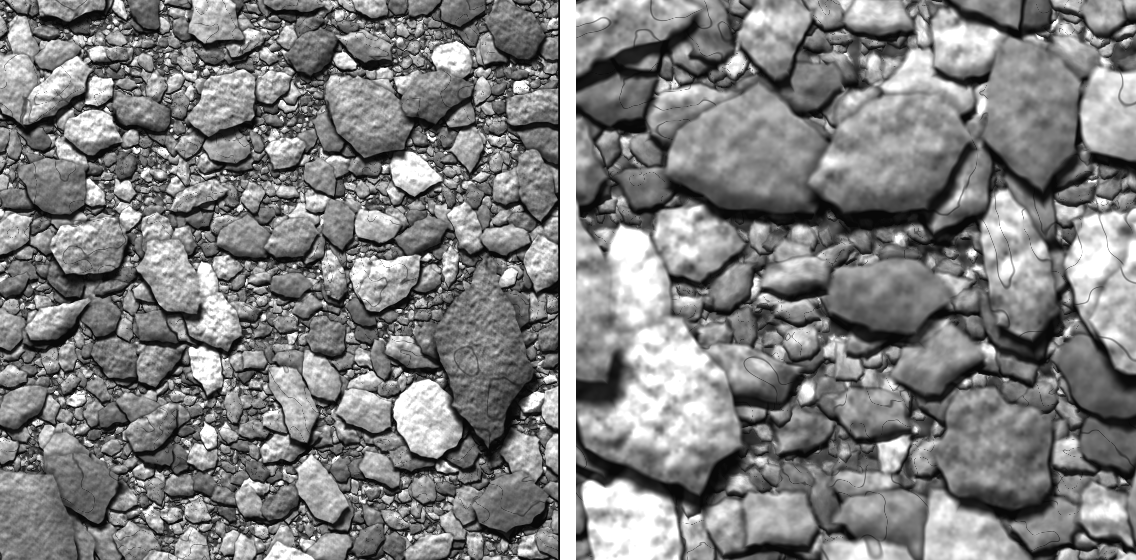
Left, the full canvas; right, a detail of the centre.
This texture is drawn by a three.js fragment shader. Its source:

```glsl
// Grey rubble seen from above: faceted stones of many sizes under a high light.
// Grids of ever larger stones are painted over each other, each stone being a
// random convex polygon with bevelled sides, a cast shadow and a rough surface.
varying vec2 vUv;

vec4 hash4(vec2 p) {
  vec4 h = fract(p.xyxy * vec4(0.1031, 0.1030, 0.0973, 0.1099));
  h += dot(h, h.wzxy + 33.33);
  return fract((h.xxyz + h.yzzw) * h.zywx);
}

float noise(vec2 p) {
  vec2 i = floor(p), f = fract(p);
  f = f * f * (3.0 - 2.0 * f);
  float low = mix(hash4(i).x, hash4(i + vec2(1.0, 0.0)).x, f.x);
  float high = mix(hash4(i + vec2(0.0, 1.0)).x, hash4(i + 1.0).x, f.x);
  return mix(low, high, f.y);
}

float fbm(vec2 p) {
  float sum = 0.0, gain = 0.55;
  for (int i = 0; i < 3; i++) {
    sum += gain * noise(p);
    p = mat2(1.6, 1.2, -1.2, 1.6) * p + 5.3;
    gain *= 0.5;
  }
  return sum;
}

// Paints one stone and its shadow; p is the offset from its centre.
void paintRock(inout float tone, vec2 p, float size, vec2 id, float albedo, float relief) {
  vec4 rnd = hash4(id + 3.7);
  float angle = -0.5 + (rnd.x - 0.5) * 2.6;
  float c = cos(angle), s = sin(angle);
  mat2 turn = mat2(c, -s, s, c);
  vec2 stretch = size * vec2(1.2, mix(0.6, 1.0, rnd.y));
  vec2 q = turn * p / stretch;
  if (dot(q, q) > 3.0) return;
  vec2 towardLight = turn * vec2(-0.04, 0.2) * size / stretch;

  // Flat cap blended with seven sloping sides
  vec2 tilt = (rnd.zw - 0.5) * 0.5;
  float weight = exp(-14.0 * (0.2 + dot(tilt, q)));
  vec2 slope = tilt * weight;
  float edge = -9.0, shadowEdge = -9.0;
  for (int k = 0; k < 7; k++) {
    vec4 side = hash4(id * 1.7 + float(k) * 13.1);
    float a = (float(k) + 0.7 * side.x) * 6.2832 / 7.0;
    vec2 dir = vec2(cos(a), sin(a));
    float reach = mix(0.65, 1.0, side.y);
    float d = dot(q, dir) - reach;
    edge = max(edge, d);
    shadowEdge = max(shadowEdge, dot(q + towardLight, dir) - reach);
    float steep = mix(0.3, 1.1, side.z);
    float w = exp(14.0 * steep * min(d, 0.0));
    slope -= w * steep * dir;
    weight += w;
  }

  // Cast shadow and contact darkening on whatever lies below
  tone *= 1.0 - 0.86 * (1.0 - smoothstep(-0.06, 0.08, shadowEdge));
  tone *= mix(0.6, 1.0, smoothstep(0.0, 0.15, edge));
  if (edge * stretch.y > 0.002) return;

  // Lit surface with blotches, grain and an occasional crack
  vec2 grad = (slope / weight * size / stretch) * turn;
  vec3 normal = normalize(vec3(-grad, 1.0));
  float light = max(dot(normal, normalize(vec3(-0.25, 0.6, 0.8))), 0.0);
  float blotch = fbm(q * 3.0 + rnd.xy * 40.0);
  float crackLine = abs(noise(q * 2.2 + rnd.zw * 50.0) - 0.5);
  float crack = step(0.65, rnd.w) * (1.0 - smoothstep(0.0, 0.03, crackLine));
  float surface = albedo * (0.28 + 0.95 * light) * (0.78 + 0.45 * blotch);
  surface *= (1.0 + mix(0.6, 1.4, rnd.z) * relief) * (1.0 - 0.4 * crack);
  tone = mix(tone, surface, 1.0 - smoothstep(-0.0015, 0.0015, edge * stretch.y));
}

void main() {
  vec2 grain = vUv * 95.0;
  float relief = fbm(grain) - fbm(grain + vec2(-0.15, 0.5));
  float tone = 0.24 + 0.5 * relief;

  // Scattered stones, from grit to cobbles
  for (int layer = 0; layer < 6; layer++) {
    float level = float(layer);
    float cells = 96.0 * pow(0.6, level);
    vec2 u = vUv * cells + level * 7.3;
    vec2 cell = floor(u);
    vec2 warped = u + 0.16 * (vec2(fbm(u * 3.5), fbm(u * 3.5 + 17.0)) - 0.5);
    // Lower rows first, so that shadows fall on the stones beneath
    for (int j = -1; j <= 1; j++) {
      for (int i = -1; i <= 1; i++) {
        vec2 id = cell + vec2(float(i), float(j));
        vec4 rnd = hash4(id + level * 31.0);
        if (rnd.x > 1.0 - 0.1 * level) continue;
        vec2 centre = id + 0.5 + (rnd.yz - 0.5) * 0.6;
        float size = mix(0.34, 0.6, rnd.w);
        vec4 look = hash4(id + level * 17.0 + 71.0);
        float albedo = mix(0.4, 0.8, look.x) + 0.22 * step(0.88, look.y);
        paintRock(tone, (warped - centre) / cells, size / cells, id + level * 31.0, albedo, relief);
      }
    }
  }

  // Two broad, dull slabs
  vec2 rough = vUv + 0.025 * (vec2(fbm(vUv * 22.0), fbm(vUv * 22.0 + 9.0)) - 0.5);
  paintRock(tone, rough - vec2(0.87, 0.38), 0.15, vec2(12.0, 5.0), 0.43, relief);
  paintRock(tone, rough - vec2(0.05, 0.05), 0.12, vec2(4.0, 23.0), 0.52, relief);

  // Thin dark margin at the right
  tone *= 1.0 - smoothstep(0.996, 0.998, vUv.x);
  gl_FragColor = vec4(vec3(clamp(tone, 0.03, 1.0)), 1.0);
}
```
